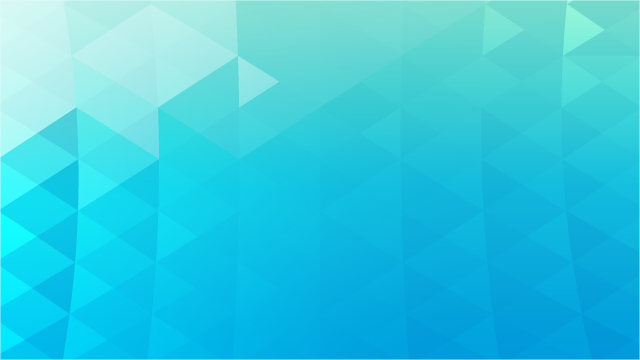
Reproduce this background procedurally as a WebGL 1 fragment shader.

```glsl
precision highp float;

uniform vec2 u_resolution;

float hash(vec2 p) {
  vec3 q = fract(p.xyx * vec3(0.1031, 0.1137, 0.0973));
  q += dot(q, q.yzx + 33.33);
  return fract((q.x + q.y) * q.z);
}

// Smooth backdrop, y measured downwards
vec3 backdrop(vec2 uv) {
  vec3 c = mix(vec3(0.47, 0.86, 0.80), vec3(0.24, 0.80, 0.82), smoothstep(-0.05, 0.32, uv.y));
  c = mix(c, vec3(0.07, 0.72, 0.86), smoothstep(0.22, 0.56, uv.y));
  c = mix(c, vec3(0.0, 0.61, 0.86), smoothstep(0.45, 1.05, uv.y));
  float cyanGlow = smoothstep(0.75, 0.0, uv.x) * smoothstep(0.1, 0.6, uv.y);
  return c + vec3(0.0, 0.17, 0.09) * cyanGlow;
}

// Lattice of eight columns and seven rows, its verticals bowed inwards
vec2 lattice(vec2 uv) {
  float away = (uv.y - mix(0.52, 0.28, uv.x)) / 0.46;
  float stretch = 1.006 + 0.055 * away * away;
  return vec2(4.0 + (uv.x - 0.5) * 8.0 / stretch, uv.y * 6.97 - 0.08);
}

// Strength of the pale veil, bounded by lattice diagonals
float veil(vec2 g) {
  float rise = g.x + g.y;
  float fall = g.y - g.x;
  float column = floor(g.x);
  bool pale;
  bool medium;
  if (column < 1.0) {
    pale = rise < 3.0;
    medium = rise < 4.0;
  } else if (column < 2.0) {
    pale = fall < 1.0;
    medium = rise < 5.0;
  } else if (column < 3.0) {
    pale = rise < 4.0;
    medium = fall < 0.0;
  } else {
    pale = column < 4.0 && rise < 5.0 && fall > -2.0;
    medium = rise < 6.0;
  }
  bool diamond = rise > 2.0 && rise < 4.0 && fall > -2.0 && fall < 0.0;
  float glow = max(0.95 - 0.11 * g.x - 0.09 * g.y, 0.0);
  if (pale) return glow * (diamond || column < 1.0 || column > 2.0 ? 1.0 : 0.78);
  return medium ? glow * 0.3 : 0.0;
}

vec3 scene(vec2 uv) {
  vec2 g = lattice(uv);
  vec2 cell = floor(g);
  vec2 f = fract(g) - 0.5;

  // Each cell splits into a left and a right triangle between rhombi
  float side = abs(f.x) > abs(f.y) ? -sign(f.x) : 0.0;
  float row = side == 0.0 ? floor(g.y + 0.5) : cell.y + 0.5;
  vec2 facet = vec2(cell.x + 0.5 - side * 0.33, row);

  // Left triangles catch light, right ones fall into shade
  float leftLight = 0.15 * exp(-0.5 * facet.x) - 0.025;
  float lower = smoothstep(0.5, 2.5, facet.y);
  float corner = smoothstep(5.3, 7.2, facet.x) * smoothstep(2.6, 0.4, facet.y);
  float light = side * leftLight * mix(0.5, 1.0, lower);
  light += 0.12 * corner * max(side, 0.0);
  light += (hash(facet * 6.0 + 19.0) - 0.5) * mix(0.035, 0.015, smoothstep(1.0, 4.0, facet.x));
  light += 0.025 * step(7.0, g.x) * smoothstep(5.0, 2.0, g.y) * step(1.0, g.y);

  vec3 c = backdrop(uv);
  c += light * vec3(c.r * 3.0, 1.0, 0.5);
  c = mix(c, vec3(0.88, 0.99, 0.98), veil(g));

  // Faint rim
  vec2 margin = min(uv, 1.0 - uv) * vec2(16.0, 9.0);
  return mix(c, vec3(0.9, 0.98, 1.0), 0.6 * step(min(margin.x, margin.y), 0.02));
}

void main() {
  // Nine samples per pixel smooth the facet edges
  vec3 sum = vec3(0.0);
  for (int i = 0; i < 9; i++) {
    float n = float(i);
    vec2 offset = (vec2(mod(n, 3.0), floor(n / 3.0)) - 1.0) / 3.0;
    vec2 uv = (gl_FragCoord.xy + offset) / u_resolution;
    sum += scene(vec2(uv.x, 1.0 - uv.y));
  }
  gl_FragColor = vec4(clamp(sum / 9.0, 0.0, 1.0), 1.0);
}
```
